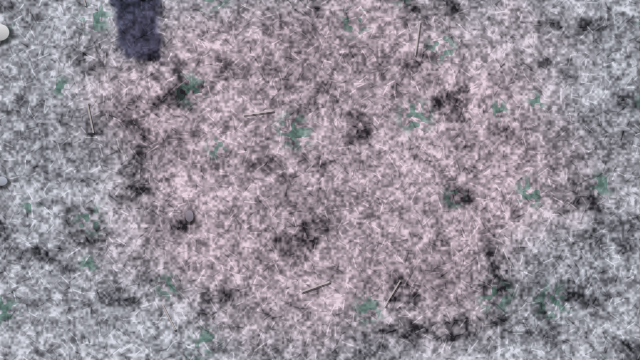
This texture is drawn by a WebGL 1 fragment shader. Its source:

```glsl
precision highp float;
// Dry trampled grass on pinkish soil, with green tufts, twigs, pebbles and a cast shadow.
uniform vec2 u_resolution;

float hash(vec2 p) {
  vec3 q = fract(vec3(p.xyx) * 0.1031);
  q += dot(q, q.yzx + 33.33);
  return fract((q.x + q.y) * q.z);
}

vec2 hash2(vec2 p) {
  return vec2(hash(p + 17.3), hash(p + 71.9));
}

float noise(vec2 p) {
  vec2 i = floor(p), f = fract(p);
  f = f * f * (3.0 - 2.0 * f);
  return mix(mix(hash(i), hash(i + vec2(1, 0)), f.x),
             mix(hash(i + vec2(0, 1)), hash(i + vec2(1, 1)), f.x), f.y);
}

float fbm(vec2 p) {
  float sum = 0.0, amp = 0.5;
  for (int i = 0; i < 4; i++) {
    sum += amp * noise(p);
    p = mat2(1.6, 1.2, -1.2, 1.6) * p + 9.7;
    amp *= 0.5;
  }
  return sum / 0.9375;
}

float segment(vec2 p, vec2 halfAxis) {
  float t = clamp(dot(p, halfAxis) / dot(halfAxis, halfAxis), -1.0, 1.0);
  return length(p - halfAxis * t);
}

// Scattered straws: x is the signed shade, y the coverage.
vec2 straws(vec2 p, float scale, float halfLength, float width, float share) {
  float px = scale / u_resolution.y;
  vec2 g = p * scale, result = vec2(0.0);
  for (int j = -1; j <= 1; j++) {
    for (int i = -1; i <= 1; i++) {
      vec2 cell = floor(g) + vec2(i, j);
      vec2 id = cell + scale;
      float angle = 6.2832 * hash(id + 5.1);
      vec2 axis = halfLength * (0.5 + 0.5 * hash(id + 8.4)) * vec2(cos(angle), sin(angle));
      float d = segment(g - cell - hash2(id), axis);
      float cover = 1.0 - smoothstep(width - 0.6 * px, width + 0.6 * px, d);
      cover *= step(hash(id + 2.6), share);
      result = mix(result, vec2(hash(id + 3.7) * 2.0 - 1.0, 1.0), cover);
    }
  }
  return result;
}

// Clumps of small leaves, denser towards the upper left.
float tufts(vec2 p) {
  vec2 g = p * 5.5;
  float cover = 0.0;
  for (int j = -1; j <= 1; j++) {
    for (int i = -1; i <= 1; i++) {
      vec2 cell = floor(g) + vec2(i, j);
      float share = cell.x < 2.0 && cell.y > 3.0 ? 0.65 : 0.3;
      float radius = 0.14 + 0.2 * hash(cell + 4.2);
      float d = length(g - cell - hash2(cell + 40.0)) / radius;
      cover = max(cover, (1.0 - smoothstep(0.2, 1.3, d)) * step(hash(cell + 61.0), share));
    }
  }
  return cover * smoothstep(0.42, 0.62, noise(p * 75.0 + 3.0));
}

vec3 pebble(vec3 col, vec2 p, vec2 center, vec2 radius, vec3 stone) {
  vec2 q = (p - center) / radius;
  float edge = 1.5 / (u_resolution.y * radius.y);
  float shade = 1.0 - smoothstep(0.8, 1.4, length(q + vec2(-0.2, 0.35)));
  col *= 1.0 - 0.5 * shade;
  return mix(col, stone * (0.9 + 0.15 * q.y), 1.0 - smoothstep(1.0 - edge, 1.0, length(q)));
}

void main() {
  vec2 p = gl_FragCoord.xy / u_resolution.y;

  // Soil tone from broad patches down to fine grit
  float tone = 0.595 + 0.24 * (fbm(p * 5.0 + 2.0) - 0.5);
  tone += 0.22 * (noise(p * 32.0) - 0.5);
  tone += 0.26 * (noise(p * 78.0 + 5.0) - 0.5);
  tone += 0.30 * (noise(p * 145.0 + 11.0) - 0.5);

  // Matted straw in two sizes
  vec2 coarse = straws(p, 34.0, 0.55, 0.06, 0.7);
  vec2 fine = straws(p + 3.0, 62.0, 0.6, 0.11, 0.85);
  tone += 0.13 * fine.x + 0.15 * coarse.x + 0.03 * coarse.y;

  // Dark hollows between the clumps
  float hollow = smoothstep(0.56, 0.78, fbm(p * vec2(8.0, 11.0) + 20.0));
  tone -= hollow * (0.08 + 0.32 * noise(p * 60.0 + 31.0));
  tone = clamp(tone, 0.14, 0.86);

  // Pink bare soil in the middle, cool grey around it
  float reach = length((p - vec2(0.93, 0.56)) / vec2(0.74, 0.58));
  float pink = 1.0 - smoothstep(0.65, 1.15, reach + 0.4 * (fbm(p * 4.0) - 0.5));
  vec3 col = tone * mix(vec3(0.99, 1.0, 1.035), vec3(1.06, 0.965, 1.005), pink);
  col += vec3(0.0, 0.0, 0.015);

  // Green tufts
  vec3 leaf = vec3(0.32, 0.45, 0.41) * (0.55 + 0.8 * tone);
  col = mix(col, leaf, 0.75 * tufts(p));

  // Pale twigs with their shadows
  float twigShade = straws(p + vec2(-0.003, 0.005), 3.2, 0.2, 0.009, 0.3).y;
  col *= 1.0 - 0.4 * twigShade;
  col = mix(col, vec3(0.76, 0.72, 0.72), 0.75 * straws(p, 3.2, 0.2, 0.007, 0.3).y);

  // Pebbles
  col = pebble(col, p, vec2(0.0, 0.91), vec2(0.028, 0.025), vec3(0.86, 0.86, 0.87));
  col = pebble(col, p, vec2(0.004, 0.497), vec2(0.019, 0.015), vec3(0.7, 0.72, 0.78));
  col = pebble(col, p, vec2(0.526, 0.4), vec2(0.013, 0.018), vec3(0.58, 0.54, 0.6));

  // Cast shadow entering from the top
  vec2 s = p - vec2(0.375, 0.92) + 0.02 * (noise(p * 35.0) - 0.5);
  float side = abs(s.x + 0.12 * (s.y - 0.08)) - 0.062 - 0.2 * max(s.y, -0.1) * 0.5;
  float shadow = (1.0 - smoothstep(-0.012, 0.012, side)) * smoothstep(-0.1, -0.075, s.y);
  col = mix(col, col * vec3(0.44, 0.45, 0.54), shadow);

  gl_FragColor = vec4(col, 1.0);
}
```
